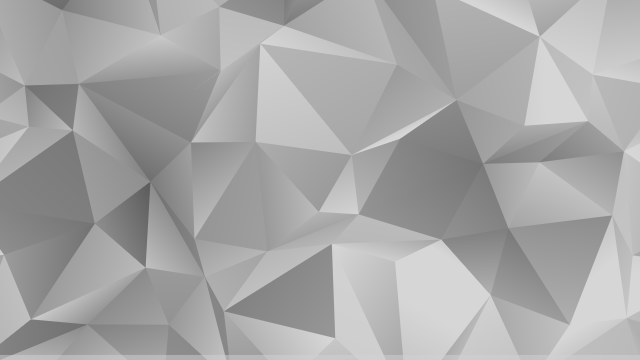
Write a WebGL 2 fragment shader that draws this background.

```glsl
#version 300 es
precision highp float;
// Low-poly backdrop of irregular grey triangles, each with its own soft linear gradient.

uniform vec2 u_resolution;
out vec4 fragColor;

const float CELLS = 5.0;                               // mesh cells per canvas height
const mat2 TILT = mat2(0.921, 0.389, -0.389, 0.921);   // turns the mesh off the axes
const float BASE_GREY = 0.655;
const float DARKEST = 0.37;
const float LIGHTEST = 0.84;
const float TONE_SPREAD = 0.25;
const float GRADIENT_SPREAD = 0.30;
const float STRIP_HEIGHT = 0.014;

// Integer hash: three values in 0..1 for a lattice cell and a seed.
vec3 hash3(ivec2 cell, int seed) {
    uvec3 v = uvec3(ivec3(cell, seed) + 1000) * 1664525u + 1013904223u;
    v += v.yzx * v.zxy;
    v ^= v >> 16u;
    v += v.yzx * v.zxy;
    return vec3(v >> 8u) / 16777216.0;
}

float cross2(vec2 a, vec2 b) {
    return a.x * b.y - a.y * b.x;
}

float blob(vec2 p, vec2 center, float radius) {
    vec2 d = (p - center) / radius;
    return exp(-dot(d, d));
}

// Broad light and shade over the canvas, in units of its height.
float regionalLight(vec2 p) {
    float shade = 0.17 * blob(p, vec2(0.16, 0.97), 0.30)
                + 0.14 * blob(p, vec2(1.34, 0.47), 0.22)
                + 0.10 * blob(p, vec2(0.42, 0.50), 0.18)
                + 0.13 * blob(p, vec2(0.24, 0.03), 0.20)
                + 0.08 * blob(p, vec2(1.00, 0.97), 0.20);
    float light = 0.11 * blob(p, vec2(1.62, 0.75), 0.30)
                + 0.10 * blob(p, vec2(1.12, 0.24), 0.28)
                + 0.12 * blob(p, vec2(0.42, 0.80), 0.15)
                + 0.08 * blob(p, vec2(1.55, 0.13), 0.25);
    return light - shade;
}

// A vertex stays within half a cell of its lattice point, so quads never fold.
vec2 meshVertex(ivec2 cell) {
    return vec2(cell) + (hash3(cell, 7).xy - 0.5) * 0.98;
}

float vertexLight(vec2 v) {
    return regionalLight(transpose(TILT) * v / CELLS);
}

// Signed distance to the edge from a to b, positive on its left.
float edgeDistance(vec2 p, vec2 a, vec2 b) {
    return cross2(b - a, p - a) / max(length(b - a), 1e-4);
}

// Returns the covered grey and the coverage of one counter-clockwise triangle.
vec2 shadeTriangle(vec2 p, vec2 a, vec2 b, vec2 c, ivec2 cell, int seed, float pixel) {
    float inside = min(edgeDistance(p, a, b), min(edgeDistance(p, b, c), edgeDistance(p, c, a)));
    float coverage = clamp(inside / pixel + 0.5, 0.0, 1.0);
    if (coverage <= 0.0) return vec2(0.0);

    float area = max(cross2(b - a, c - a), 1e-4);
    vec3 weights = vec3(cross2(c - b, p - b), cross2(a - c, p - c), cross2(b - a, p - a)) / area;
    weights = clamp(weights, 0.0, 1.0);

    vec3 look = hash3(cell, seed);
    vec3 corners = (hash3(cell, seed + 20) - 0.5) * GRADIENT_SPREAD * look.y;
    corners += vec3(vertexLight(a), vertexLight(b), vertexLight(c));
    float grey = BASE_GREY + (look.x - 0.5) * TONE_SPREAD + dot(weights, corners);
    return vec2(clamp(grey, DARKEST, LIGHTEST), 1.0) * coverage;
}

// Splits one quad along a diagonal that lies inside it.
vec2 shadeQuad(vec2 p, ivec2 cell, float pixel) {
    vec2 a = meshVertex(cell);
    vec2 b = meshVertex(cell + ivec2(1, 0));
    vec2 c = meshVertex(cell + ivec2(1, 1));
    vec2 d = meshVertex(cell + ivec2(0, 1));
    bool acFits = min(cross2(b - a, c - a), cross2(c - a, d - a)) > 0.0;
    bool bdFits = min(cross2(b - a, d - a), cross2(c - b, d - b)) > 0.0;
    bool useAC = acFits && (!bdFits || hash3(cell, 3).x < 0.5);
    if (useAC) {
        return shadeTriangle(p, a, b, c, cell, 11, pixel)
             + shadeTriangle(p, a, c, d, cell, 12, pixel);
    }
    return shadeTriangle(p, a, b, d, cell, 11, pixel)
         + shadeTriangle(p, b, c, d, cell, 12, pixel);
}

void main() {
    vec2 canvas = gl_FragCoord.xy / u_resolution.y;
    vec2 p = TILT * canvas * CELLS;
    float pixel = CELLS / u_resolution.y;

    // Only these four quads can reach the point.
    ivec2 first = ivec2(floor(p - 0.5));
    vec2 sum = vec2(0.0);
    for (int y = 0; y < 2; y++) {
        for (int x = 0; x < 2; x++) {
            sum += shadeQuad(p, first + ivec2(x, y), pixel);
        }
    }
    float grey = sum.x / max(sum.y, 1e-3);

    // Pale strip along the bottom edge.
    float strip = clamp((STRIP_HEIGHT - canvas.y) * u_resolution.y + 0.5, 0.0, 1.0);
    grey = mix(grey, 0.82, 0.5 * strip);

    fragColor = vec4(vec3(grey), 1.0);
}
```
